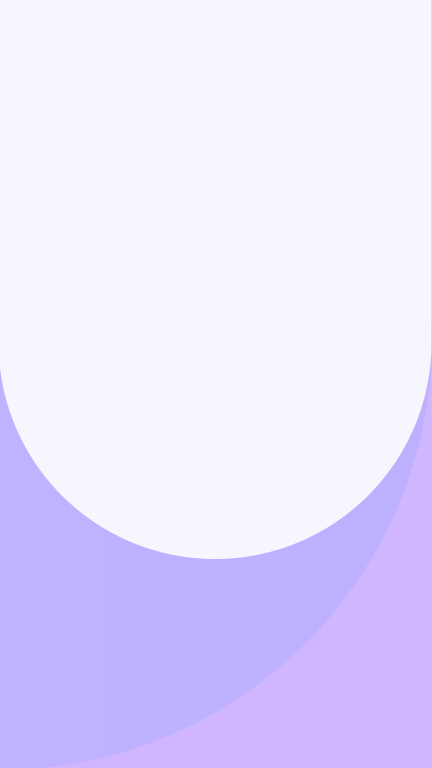
A WebGL 1 fragment shader for this background:

```glsl
precision highp float;

uniform vec2 u_resolution;

// Lengths are in canvas widths
#define PANEL_CENTER vec2(0.4977, 0.985)
#define PANEL_RADIUS 0.5012
#define DISC_CENTER vec2(0.0, 0.9954)
#define DISC_RADIUS 1.0
#define PANEL_COLOR vec3(0.969, 0.965, 1.0)
#define DISC_LEFT_COLOR vec3(0.749, 0.698, 1.0)
#define DISC_RIGHT_COLOR vec3(0.741, 0.690, 1.0)
#define BASE_COLOR vec3(0.816, 0.710, 1.0)

// Coverage of a shape from its signed distance, softened over one pixel
float coverage(float dist) {
  return clamp(0.5 - dist * u_resolution.x, 0.0, 1.0);
}

float discDistance(vec2 p) {
  return length(p - DISC_CENTER) - DISC_RADIUS;
}

// Panel with a round bottom and straight sides reaching up without end
float panelDistance(vec2 p) {
  vec2 q = p - PANEL_CENTER;
  q.y = min(q.y, 0.0);
  return length(q) - PANEL_RADIUS;
}

void main() {
  vec2 p = gl_FragCoord.xy / u_resolution.x;

  // Large disc, faintly shaded from left to right
  vec3 discColor = mix(DISC_LEFT_COLOR, DISC_RIGHT_COLOR, p.x);
  vec3 color = mix(BASE_COLOR, discColor, coverage(discDistance(p)));

  // Pale panel on top
  color = mix(color, PANEL_COLOR, coverage(panelDistance(p)));

  gl_FragColor = vec4(color, 1.0);
}
```
